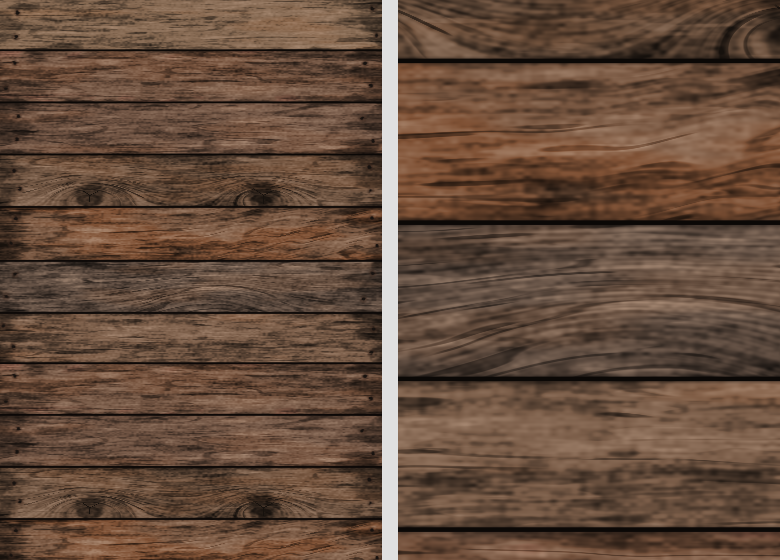
Left: the whole. Right: its middle third, enlarged.
Write a Shadertoy shader that draws this texture.

```glsl
// Eleven weathered horizontal wood planks with knots, nails and dark gaps.

float hash(vec2 p) {
    vec3 v = fract(p.xyx * 0.1031);
    v += dot(v, v.yzx + 33.33);
    return fract((v.x + v.y) * v.z);
}

float noise(vec2 p) {
    vec2 i = floor(p), f = fract(p);
    f *= f * (3.0 - 2.0 * f);
    return mix(mix(hash(i), hash(i + vec2(1, 0)), f.x),
               mix(hash(i + vec2(0, 1)), hash(i + vec2(1, 1)), f.x), f.y);
}

float fbm(vec2 p) {
    float sum = 0.0, amp = 0.57;
    for (int i = 0; i < 3; i++) {
        sum += amp * noise(p);
        p = p * 2.03 + 17.1;
        amp *= 0.5;
    }
    return sum;
}

float bell(float x) { return exp(-x * x); }

// Depth below the top edge of the gap under plank i; the middle ones sag a little
float gapDepth(int i) {
    float n = float(i);
    return 0.0898 + 0.093 * n + 0.005 * bell((n - 4.5) / 1.1);
}

vec3 plankTint(int kind) {
    vec3 tints[7] = vec3[7](
        vec3(0.51, 0.40, 0.31), vec3(0.43, 0.315, 0.245), vec3(0.43, 0.32, 0.255),
        vec3(0.43, 0.325, 0.25), vec3(0.46, 0.33, 0.245), vec3(0.365, 0.295, 0.25),
        vec3(0.475, 0.36, 0.28));
    return tints[kind];
}

void mainImage(out vec4 fragColor, in vec2 fragCoord) {
    vec2 uv = fragCoord / iResolution.xy;
    float px = 1.0 / iResolution.y;
    float depth = 1.0 - uv.y;

    // Find the plank; the last four repeat the boards 1 to 4
    int plank = 0;
    for (int i = 0; i < 10; i++) if (depth > gapDepth(i)) plank++;
    int kind = plank < 7 ? plank : plank - 6;
    float top = gapDepth(plank - 1), bottom = gapDepth(plank);
    vec2 q = vec2(uv.x * 0.684, depth - top);
    vec2 seed = float(kind) * vec2(13.7, 37.3) + 5.0;

    // Grain height field, bent by knots, arches and ripples
    float grain = q.y + 0.014 * (fbm(q * vec2(6, 14) + seed) - 0.5);
    float knot = 0.0, figure = 0.03;
    if (kind == 3) {
        for (int k = 0; k < 2; k++) {
            vec2 d = q - vec2(0.161 + 0.311 * float(k), 0.073);
            float halo = bell(length(d * vec2(0.42, 1.0)) / 0.031);
            grain += 0.065 * halo;
            figure += 0.07 * halo;
            float r = length(d * vec2(0.7, 1.0)) + 0.008 * (noise(q * 150.0) - 0.5);
            float star = abs(sin(1.5 * atan(d.y, d.x) + 0.7)) * length(d);
            float split = smoothstep(0.0018, 0.0006, star) * smoothstep(0.018, 0.012, r);
            knot = max(knot, max(0.55 * smoothstep(0.027, 0.012, r), 0.9 * split));
        }
    } else if (kind == 4) {
        float ripple = smoothstep(0.27, 0.45, q.x);
        grain += ripple * (0.0025 * sin(q.x * 95.0 + q.y * 150.0) + 0.1 * (q.x - 0.3));
        figure += 0.05 * ripple;
    } else if (kind == 5) {
        float arch = bell((q.x - 0.37) / 0.13);
        grain += 0.045 * arch * smoothstep(0.0, 0.07, q.y);
        figure += 0.06 * arch;
    }

    // Brightness from stains, growth rings, fibres and slanted saw marks
    float stain = fbm(q * vec2(8, 36) + seed);
    float rings = fbm(vec2(q.x * 10.0, grain * 165.0) + seed);
    float fibre = noise(vec2(q.x * 48.0, grain * 430.0) + seed);
    float speck = noise(q * vec2(230, 430) + seed);
    float saw = noise(vec2(q.x * 150.0 + q.y * 110.0, q.y * 25.0) + seed);
    float shade = 1.0 + 0.75 * (stain - 0.5) + 0.85 * (rings - 0.5)
        + 0.42 * (fibre - 0.5) + 0.36 * (speck - 0.5) + 0.16 * (saw - 0.5);
    shade += figure * sin(grain * 1050.0 + 5.0 * stain);

    // Worn pale flakes, short cracks and broken hairlines along the grain
    float flake = smoothstep(0.6, 0.72, fbm(q * vec2(18, 130) + seed + 40.0));
    float crack = smoothstep(0.8, 0.9, noise(vec2(q.x * 16.0, grain * 210.0) + seed + 80.0));
    float strand = abs(noise(vec2(q.x * 6.0, grain * 75.0) + seed + 120.0) - 0.5);
    float hairline = smoothstep(0.06, 0.015, strand) * smoothstep(0.42, 0.62, rings + 0.3 * (fibre - 0.5));
    shade += 0.28 * flake;
    shade *= (1.0 - 0.42 * crack) * (1.0 - 0.4 * hairline);

    // Grime on both ends and along the long edges
    float side = min(uv.x, 1.0 - uv.x);
    float rim = min(q.y, bottom - depth);
    float patchy = fbm(q * vec2(18, 60) + seed + 60.0);
    shade *= 1.0 - 0.42 * smoothstep(0.09, 0.0, side + 0.3 * (patchy - 0.5));
    shade *= 1.0 - 0.28 * smoothstep(0.012, 0.0, rim + 0.04 * (patchy - 0.45));
    shade *= 1.0 - knot;

    // Colour: warm stains in the middle tones, dusty highlights
    vec3 tint = plankTint(kind);
    float warm = smoothstep(0.48, 0.72, fbm(q * vec2(6, 40) + seed + 20.0));
    tint = mix(tint, tint * vec3(1.08, 0.96, 0.84), warm * (kind == 4 ? 1.0 : 0.5));
    vec3 color = tint * clamp(shade, 0.2, 1.0);
    color = mix(color, vec3(0.72, 0.60, 0.51), clamp((shade - 1.0) * 0.8, 0.0, 0.85));

    // Remains of red paint along the rims of one board
    if (kind == 1) {
        float paint = smoothstep(0.54, 0.68, patchy) * smoothstep(0.02, 0.004, rim);
        color = mix(color, vec3(0.43, 0.26, 0.21) * shade, 0.45 * paint);
    }

    // Two nails at each end, with rusty rings
    for (int n = 0; n < 4; n++) {
        vec2 id = vec2(n & 1, n >> 1);
        float jitter = hash(id + seed);
        float x = mix(0.006 + 0.03 * jitter, 0.678 - 0.03 * jitter, id.x);
        float y = 0.018 + 0.042 * id.y + 0.012 * hash(id + seed + 9.0);
        float r = length(q - vec2(x, y)) + 0.003 * (speck - 0.5);
        color = mix(color, vec3(0.23, 0.15, 0.11), 0.5 * smoothstep(0.009, 0.003, r));
        color = mix(color, vec3(0.09, 0.07, 0.06), smoothstep(0.003 + px, 0.003 - px, r));
    }

    // Gaps between the boards, open only where two planks meet
    float gap = min(plank > 0 ? q.y : 1.0, bottom - depth);
    color *= 1.0 - 0.25 * smoothstep(0.0035, 0.001, gap);
    color = mix(color, vec3(0.045, 0.03, 0.025), smoothstep(0.0013 + 0.7 * px, 0.0013 - 0.5 * px, gap));
    fragColor = vec4(color, 1.0);
}
```
